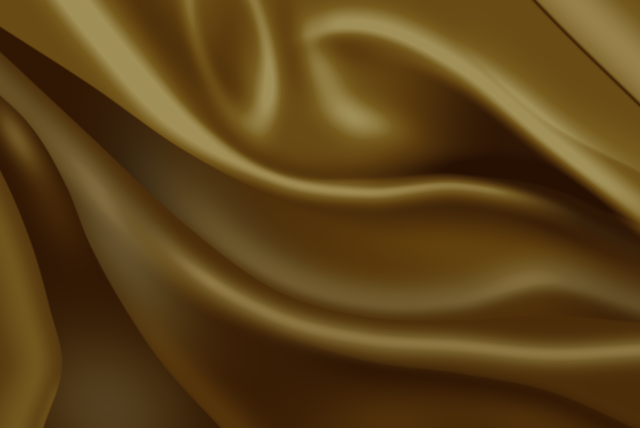
Give the GLSL for this texture, as a WebGL 1 fragment shader.

```glsl
precision highp float;
// Draped golden satin: overlapping folds with soft ridges and dark hollows.
uniform vec2 u_resolution;

#define SIZE vec2(7.68, 5.14)
#define STEP_X 1.1
#define STEP_Y .7343
#define EDGE .016
#define SHEEN .5
#define TAUPE vec3(1.2, .98, .58)

// Catmull-Rom weights for four nodes at once.
vec4 weights(vec4 t) {
  vec4 a = abs(t);
  vec4 inner = (1.5 * a - 2.5) * a * a + 1.;
  vec4 outer = ((2.5 - .5 * a) * a - 4.) * a + 2.;
  return mix(inner, outer, step(1., a)) * step(a, vec4(2));
}

// Smooth curve through eight even nodes, extended at both ends.
float curve(float t, vec4 a, vec4 b) {
  vec4 ends = weights(vec4(t + 1., t - 8., 9, 9));
  return dot(weights(t - vec4(0, 1, 2, 3)), a) + dot(weights(t - vec4(4, 5, 6, 7)), b)
    + ends.x * (2. * a.x - a.y) + ends.y * (2. * b.w - b.z);
}

// Approximate signed distance, positive beyond the curve.
float side(vec2 p, float gap, vec4 a, vec4 b) {
  float h = curve(p.x / gap, a, b);
  float slope = (curve(p.x / gap + .02, a, b) - h) / (.02 * gap);
  return (p.y - h) / sqrt(1. + slope * slope);
}
float below(vec2 p, vec4 a, vec4 b) { return side(p, STEP_X, a, b); }

float band(float d, float before, float after) {
  float k = d / (d < 0. ? before : after);
  return exp(-k * k);
}

float blob(vec2 p, vec2 center, vec2 radius, float angle) {
  float c = cos(angle), s = sin(angle);
  vec2 q = mat2(c, -s, s, c) * (p - center) / radius;
  return exp(-dot(q, q));
}

float ramp(float a, float b, float x) { return smoothstep(a, b, x); }
float cover(float d) { return ramp(-EDGE, EDGE, d); }

// Each sheet returns (brightness, greyness).
vec2 upperSheet(vec2 p) {
  float ridge = below(p, vec4(-1.2, .3, 1.52, 2.14), vec4(2.31, 2.23, 2.48, 3.05));
  float crease = below(p, vec4(-1.5, -.3, 1.2, 2.03), vec4(2.12, 2.06, 2.2, 2.7));
  float arch = below(p, vec4(2.5, 1.6, .9, .5), vec4(.32, .8, 1.69, 2.58));
  float foot = below(p, vec4(2.5, 1.8, 1.2, .8), vec4(.6, .97, 1.8, 2.69));
  float seam = below(p, vec4(-5, -4, -3, -1.8), vec4(-.5, .5, 1.45, 2.05));
  float right = ramp(1.6, 3.2, p.x);
  float l = .61 - .25 * band(ridge + .65, .4, .3) * ramp(.8, 1.8, p.x) * (1. - ramp(2.6, 3.6, p.x));

  // Hanging U-shaped fold.
  vec2 q = p - vec2(2.75, .4);
  q.x -= .25 * q.y;
  float loop = length(q / vec2(.42, 1.06));
  l += .28 * band(loop - 1., .24, .26) + .24 * blob(p, vec2(3.12, 1.1), vec2(.22, .5), 0.);
  l -= .12 * blob(p, vec2(2.75, .4), vec2(.22, .5), 0.);
  l -= .22 * blob(p, vec2(3.5, .5), vec2(.16, .6), -.2);

  // Second fold: a pale flank and the long arch over a hollow.
  l += .3 * blob(p, vec2(3.85, .85), vec2(.7, .24), 1.05);
  l += .36 * blob(p, vec2(4.55, 1.5), vec2(.65, .24), .3);
  l -= .15 * blob(p, vec2(4.2, .6), vec2(.5, .18), .4);
  l = mix(l, .07, ramp(-.03, .17, foot) * ramp(4.3, 6.1, p.x + .15 * foot));
  l += .42 * band(arch, .24, .12) * ramp(3.3, 4.1, p.x);
  l += .16 * band(seam, .35, .04) * ramp(5.2, 6.6, p.x);

  // Main ridge sweeping across the cloth.
  float fade = 1. - .9 * ramp(5.8, 7.1, p.x);
  l -= .22 * band(crease, .18, .04) * right;
  l = mix(l, .45, .8 * ramp(-.14, 0., ridge) * right * fade);
  l += SHEEN * band(ridge, mix(.3, .085, right), mix(.24, .11, right)) * fade;
  l -= .22 * ramp(.1, .28, ridge) * right;
  return vec2(l, .08 + .25 * band(ridge, .1, .1) * right);
}

vec2 middleSheet(vec2 p) {
  float rim = below(p, vec4(.6, 1.6, 2.55, 3.3), vec4(3.63, 3.62, 3.38, 3.68));
  float l = .08 + .25 * ramp(.7, 2.8, p.x) - .14 * ramp(6.2, 7.5, p.x);
  l += .42 * band(rim, .3, .13) * ramp(1.3, 3.5, p.x);
  l += .2 * blob(p, vec2(5.5, 3), vec2(1.5, .4), .12);
  l += .13 * blob(p, vec2(2.3, 2.4), vec2(.8, .35), .75);
  return vec2(l, .7 * band(rim, mix(.6, .28, ramp(2.5, 4., p.x)), .15) * ramp(.8, 2., p.x));
}

vec2 lowerSheet(vec2 p, float left, float lip) {
  float ridge = below(p, vec4(.9, 2, 3.14, 3.79), vec4(4.07, 4.15, 4.25, 4.2));
  float foot = below(p, vec4(1.4, 2.5, 3.55, 4.02), vec4(4.35, 4.5, 4.72, 5.2));
  float flank = band(left - .33, .45, .42) * (1. - ramp(2.9, 4.7, p.y)) * ramp(-.1, .4, lip);
  float l = .3 - .16 * ramp(-.15, .1, foot);
  l += .58 * band(ridge, .16, .18) * ramp(1.3, 2.6, p.x);
  l -= .1 * band(foot, .02, .25) * ramp(3., 4.5, p.x);
  l += .52 * flank + .25 * band(left - .1, .2, .25) * ramp(3.2, 4.4, p.y);
  l += .2 * blob(p, vec2(4.7, 5.1), vec2(.9, .4), 0.) + .2 * blob(p, vec2(6.4, 5.1), vec2(.9, .3), .2);
  return vec2(l, max(.85 * flank, .6 * band(ridge, .18, .2)));
}

vec2 shadowSheet(vec2 p) {
  float pale = blob(p, vec2(1.3, 4.9), vec2(1, .8), .6);
  float fold = blob(p, vec2(.2, 1.65), vec2(.5, .16), 1.);
  float l = .07 + .42 * pale + .65 * fold + .15 * blob(p, vec2(.65, 2.5), vec2(.6, .25), 1.1);
  return vec2(l, .7 * pale + .45 * fold);
}

vec3 satin(vec2 s) {
  vec4 k = clamp(s.x * 4. - vec4(0, 1, 2, 3), 0., 1.);
  vec3 c = mix(vec3(.15, .06, .005), vec3(.27, .155, .03), k.x);
  c = mix(c, vec3(.37, .24, .045), k.y);
  c = mix(c, vec3(.46, .35, .1), k.z);
  c = mix(c, vec3(.62, .56, .34), k.w);
  return mix(c, dot(c, vec3(.3, .59, .11)) * TAUPE, s.y);
}

void main() {
  vec2 uv = gl_FragCoord.xy / u_resolution;
  vec2 p = vec2(uv.x, 1. - uv.y) * SIZE;
  // Boundaries between the sheets.
  float hem = below(p, vec4(.32, 1.03, 1.8, 2.36), vec4(2.62, 2.62, 2.75, 3.05));
  float lip = below(p, vec4(.62, 1.65, 2.68, 3.48), vec4(3.81, 3.85, 3.79, 3.88));
  float left = side(p.yx, STEP_Y, vec4(-1, -.45, .33, .78), vec4(1.08, 1.48, 1.98, 2.65));
  float flap = side(p.yx, STEP_Y, vec4(-1.2, -.75, -.32, .08), vec4(.38, .59, .745, .52));
  float corner = below(p, vec4(-7, -5.8, -4.6, -3.4), vec4(-2.2, -1, .2, 1.28));
  // Stack the sheets from back to front.
  float soft = mix(EDGE, .3, ramp(3., 4.8, p.x));
  vec2 s = mix(upperSheet(p), middleSheet(p), ramp(-soft, soft, hem));
  float tip = band(corner + .35, .4, .45);
  s = mix(s, vec2(.62 + .32 * tip, .4 * tip), cover(-corner));
  s.x -= .5 * band(corner, .02, .02);
  s = mix(s, lowerSheet(p, left, lip), cover(lip));
  s = mix(s, shadowSheet(p), cover(-left) * cover(lip));
  float sheen = .4 + .3 * band(flap + .3, .35, .2) + .2 * band(flap, .08, .08) * ramp(4.4, 4.8, p.y);
  s = mix(s, vec2(sheen, .2), cover(-flap));
  gl_FragColor = vec4(satin(s), 1);
}
```
